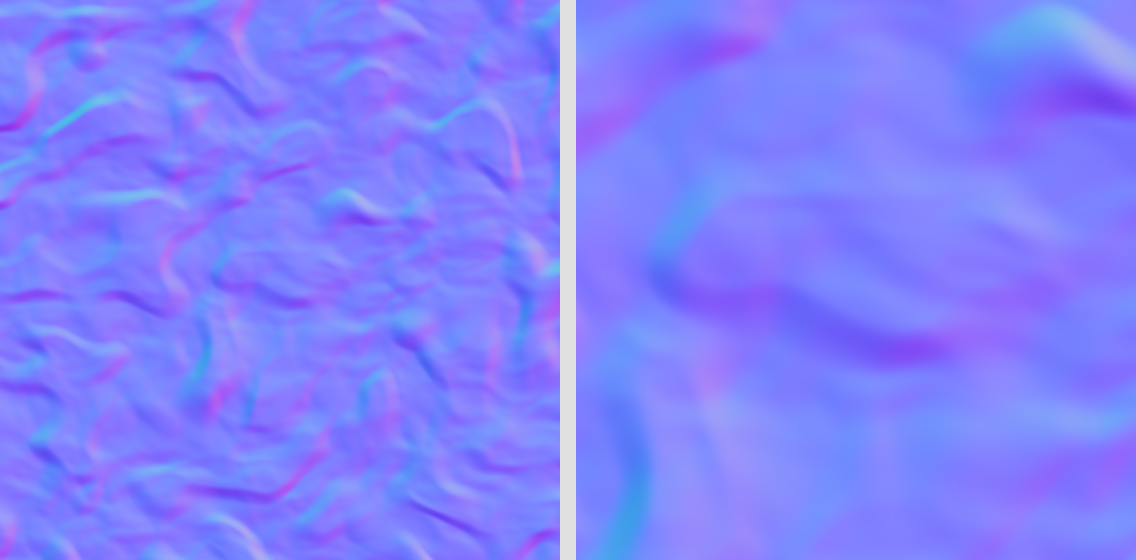
Left: the whole. Right: its middle third, enlarged.
This texture map is drawn by a Shadertoy shader. Its source:

```glsl
// Tangent-space normal map of a softly lumpy, worn surface.
// Warped gradient noise is flattened into low plateaus, softer swells are
// added, and the slope of that height is encoded as a colour.

// Unit gradient with a random direction for a lattice point
vec2 randomDirection(vec2 cell) {
    float angle = 6.2832 * fract(sin(dot(cell, vec2(127.1, 311.7))) * 43758.545);
    return vec2(cos(angle), sin(angle));
}

// Gradient noise with quintic blending, so that slopes stay smooth
float noise(vec2 p) {
    vec2 i = floor(p), f = p - i;
    vec2 u = f * f * f * (f * (f * 6.0 - 15.0) + 10.0);
    vec2 e = vec2(0.0, 1.0);
    float a = dot(randomDirection(i), f);
    float b = dot(randomDirection(i + e.yx), f - e.yx);
    float c = dot(randomDirection(i + e.xy), f - e.xy);
    float d = dot(randomDirection(i + e.yy), f - e.yy);
    return mix(mix(a, b, u.x), mix(c, d, u.x), u.y);
}

// Raised lumps with flat tops and rounded rims
float lumps(vec2 p) {
    return smoothstep(-0.12, 0.24, noise(p));
}

float height(vec2 p) {
    // Bend the outlines at a broad and a fine scale
    vec2 q = p + 0.04 * vec2(noise(p * 4.0 + 7.3), noise(p * 4.0 + 31.7));
    q += 0.018 * vec2(noise(p * 12.0 + 53.1), noise(p * 12.0 + 87.9));

    // Mostly wide lumps, upright ones in some regions
    float upright = smoothstep(0.0, 0.35, noise(p * 3.2 + 15.4));
    float relief = mix(lumps(q * vec2(7.5, 11.5) + 3.6),
                       lumps(q * vec2(11.0, 7.0) + 41.2), upright);

    // Rims fade in and out along their length
    float strength = 0.0076 * (0.85 + 1.3 * noise(p * 7.0 + 63.8));

    return strength * relief
         + 0.0085 * noise(q * vec2(5.0, 6.5) + 71.5)
         + 0.0036 * noise(q * vec2(15.0, 20.0) + 22.9)
         + 0.0010 * noise(q * vec2(33.0, 40.0) + 94.3);
}

void mainImage(out vec4 fragColor, in vec2 fragCoord) {
    vec2 p = fragCoord / iResolution.y;

    // Central differences over a small step keep the shading soft
    vec2 e = vec2(0.004, 0.0);
    vec2 slope = vec2(height(p + e.xy) - height(p - e.xy),
                      height(p + e.yx) - height(p - e.yx)) / (2.0 * e.x);

    // Encode the normal from -1..1 into 0..1
    vec3 normal = normalize(vec3(-slope, 1.0));
    fragColor = vec4(0.5 + 0.5 * normal - vec3(0.0, 0.004, 0.0), 1.0);
}
```
